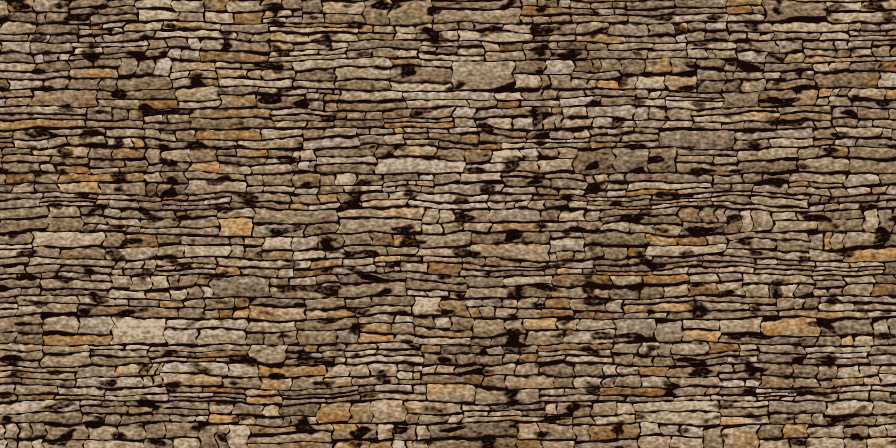
Give the GLSL for this texture, as a WebGL 1 fragment shader.

```glsl
precision highp float;
uniform vec2 u_resolution;

// Layout, in canvas heights
const float COURSES = 21.0;
const float BLOCKS = 7.0;
const float RISE_JITTER = 0.42;
const float LENGTH_JITTER = 0.75;
const float GAP = 0.0006;
const float SHADOW_DEPTH = 0.0034;
const float EDGE_SOFTNESS = 0.0025;
const float CORNER = 0.005;
const float TAPER = 0.42;

// Tone, in steps of the colour ramp
const float BASE_TONE = 3.5;
const float STONE_VARIATION = 2.0;
const float TOP_LIGHT = 0.65;
const float GRAIN = 2.7;
const float POCKET_DEPTH = 3.2;

// Colour ramp from joint to sunlit face
const vec3 JOINT = vec3(0.08, 0.04, 0.02);
const vec3 SHADOW = vec3(0.28, 0.22, 0.15);
const vec3 UMBER = vec3(0.43, 0.35, 0.26);
const vec3 OCHRE = vec3(0.55, 0.45, 0.33);
const vec3 SAND = vec3(0.64, 0.55, 0.44);
const vec3 CREAM = vec3(0.77, 0.68, 0.56);
const vec3 RUST_TINT = vec3(1.02, 0.87, 0.66);
const vec3 GREY_TINT = vec3(0.98, 1.01, 1.07);

float hash(vec2 p) {
  vec3 q = fract(p.xyx * 0.1031);
  q += dot(q, q.yzx + 33.33);
  return fract((q.x + q.y) * q.z);
}

float corner(vec2 cell, vec2 offset) {
  float angle = 6.2832 * hash(cell + 57.0);
  return dot(vec2(cos(angle), sin(angle)), offset);
}

// Gradient noise, centred on zero
float noise(vec2 p) {
  vec2 i = floor(p), f = p - i;
  vec2 u = f * f * f * (f * (f * 6.0 - 15.0) + 10.0);
  vec2 e = vec2(1.0, 0.0);
  return mix(mix(corner(i, f), corner(i + e, f - e), u.x),
             mix(corner(i + e.yx, f - e.yx), corner(i + e.xx, f - e.xx), u.x), u.y);
}

// Joint i of n uneven parts; the outer ends stay fixed
float joint(float i, float n, float seed, float jitter) {
  float inner = step(0.5, i) * step(i, n - 0.5);
  return i + inner * jitter * (hash(vec2(i, seed)) - 0.5);
}

// Part holding t: low end, high end, index
vec3 split(float t, float n, float seed, float jitter) {
  float i = floor(t);
  if (t < joint(i, n, seed, jitter)) i -= 1.0;
  else if (t >= joint(i + 1.0, n, seed, jitter)) i += 1.0;
  return vec3(joint(i, n, seed, jitter), joint(i + 1.0, n, seed, jitter), i);
}

float roundBox(vec2 p, vec2 halfSize, float radius) {
  vec2 q = abs(p) - halfSize + radius;
  return length(max(q, 0.0)) + min(max(q.x, q.y), 0.0) - radius;
}

vec3 ramp(float tone) {
  vec3 c = mix(JOINT, SHADOW, clamp(tone, 0.0, 1.0));
  c = mix(c, UMBER, clamp(tone - 1.0, 0.0, 1.0));
  c = mix(c, OCHRE, clamp(tone - 2.0, 0.0, 1.0));
  c = mix(c, SAND, clamp(tone - 3.0, 0.0, 1.0));
  return mix(c, CREAM, clamp(tone - 4.0, 0.0, 1.3));
}

void main() {
  vec2 p = gl_FragCoord.xy / u_resolution.y;
  float pixel = 1.0 / u_resolution.y;

  // Swell and pinch the courses, roughen the joints
  vec2 q = p + 1.0;
  q.y += 0.015 * noise(p * vec2(4.0, 18.0)) + 0.006 * noise(p * vec2(17.0, 36.0));
  q.x += 0.014 * noise(p * vec2(9.0, 45.0) + 31.0);

  // Course, then block, then layer, then stone
  vec3 course = split(q.y * COURSES, 1000.0, 3.0, RISE_JITTER);
  float slide = 10.0 * hash(vec2(course.z, 8.0));
  vec3 block = split(q.x * BLOCKS + slide, 1000.0, course.z + 11.0, LENGTH_JITTER);
  float blockSeed = 997.0 * hash(vec2(course.z, block.z) + 5.0);
  float pick = hash(vec2(blockSeed, 2.0));
  float layers = 1.0 + step(0.07, pick) + step(0.72, pick);
  vec2 size = vec2((block.y - block.x) / BLOCKS, (course.y - course.x) / COURSES);
  vec2 inBlock = vec2((q.x * BLOCKS + slide - block.x) / (block.y - block.x),
                      (q.y * COURSES - course.x) / (course.y - course.x));
  vec3 layer = split(inBlock.y * layers, layers, blockSeed, RISE_JITTER);
  float layerSeed = blockSeed + 17.0 * layer.z;
  float count = 1.0 + floor(hash(vec2(layerSeed, 4.0)) * 3.0);
  vec3 part = split(inBlock.x * count, count, layerSeed + 6.0, LENGTH_JITTER);
  vec2 id = vec2(layerSeed, part.z * 7.0 + 1.0);

  // Tapered stone outline
  vec2 halfSize = 0.5 * size * vec2((part.y - part.x) / count, (layer.y - layer.x) / layers);
  vec2 middle = 0.5 * size * vec2((part.x + part.y) / count, (layer.x + layer.y) / layers);
  vec2 local = inBlock * size - middle;
  float lean = hash(id + 21.0) < 0.5 ? -0.5 : 0.5;
  float cut = halfSize.y * TAPER * hash(id + 13.0) * (0.5 + lean * local.x / halfSize.x);
  local.y -= cut * lean;
  vec2 body = halfSize - GAP - vec2(0.0, 0.5 * cut);
  float d = roundBox(local, body, min(CORNER, 0.8 * min(body.x, body.y)));
  d += 0.004 * noise(p * vec2(60.0, 95.0));

  // Ragged shadow along the underside
  float ragged = 0.5 + noise(p * vec2(22.0, 40.0) + 44.0);
  float shadow = SHADOW_DEPTH * hash(id + 17.0) * max(ragged, 0.0);
  d = max(d, shadow - local.y - body.y);
  float solid = smoothstep(-0.5 * pixel, max(EDGE_SOFTNESS, pixel), -d);

  // Stone face: own tone, light from above, chiselled grain
  float grain = 0.7 * noise(p * vec2(50.0, 95.0)) + 0.8 * noise(p * vec2(110.0, 165.0) + 9.0);
  float tone = BASE_TONE + STONE_VARIATION * (hash(id + 3.0) - 0.5);
  tone += TOP_LIGHT * clamp(local.y / body.y, -1.0, 1.0) + GRAIN * grain;
  tone += 0.9 * noise(p * vec2(4.0, 6.0) + 70.0);

  // Deep pockets between the faces
  float pocket = noise(p * vec2(17.0, 38.0) + 83.0) + 0.25 * hash(id + 41.0);
  tone -= POCKET_DEPTH * smoothstep(0.34, 0.52, pocket);
  tone = max(tone, 0.0) * solid;

  // Rusty and grey stones
  float hue = hash(id + 29.0) + 0.3 * noise(p * vec2(16.0, 24.0) + 15.0);
  vec3 tint = mix(vec3(1.0), RUST_TINT, smoothstep(0.72, 1.1, hue));
  tint = mix(tint, GREY_TINT, smoothstep(0.3, 0.1, hue));
  gl_FragColor = vec4(ramp(tone) * tint, 1.0);
}
```
